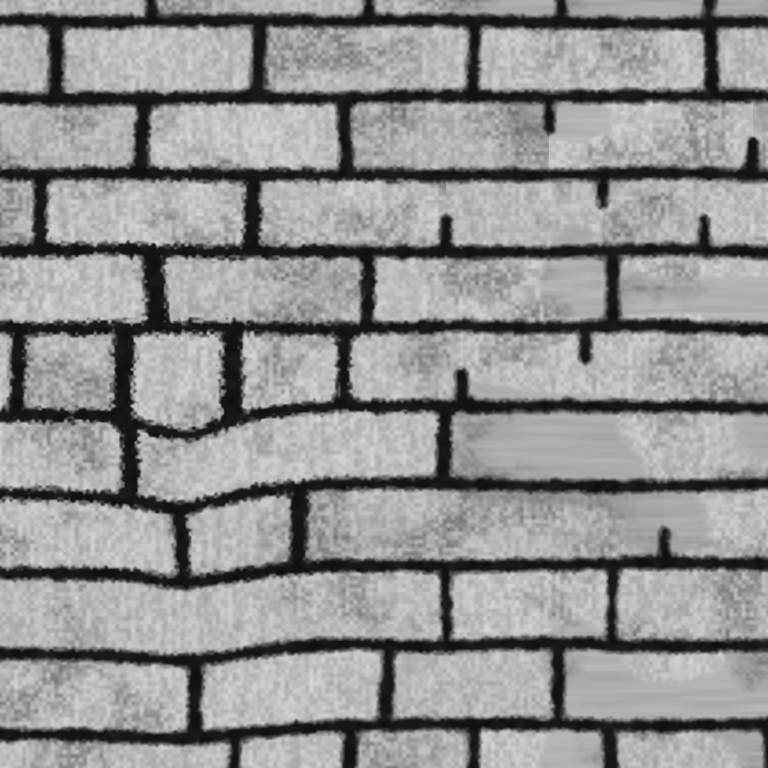
This texture is drawn by a WebGL 2 fragment shader. Its source:

```glsl
#version 300 es
precision highp float;
// Weathered grey brick wall with uneven courses, a sagging bulge and worn dark mortar.
uniform vec2 u_resolution;
out vec4 outColor;

const int BEDS = 10;
const int MAX_JOINTS = 6;
const float MORTAR_TONE = 0.06;
const float BRICK_TONE = 0.735;
const vec2 BULGE_CENTER = vec2(0.2, 0.49);

// Per course: first joint, pitch, stretch, joint count (a fraction marks worn joints)
const vec4 COURSES[11] = vec4[11](
  vec4(0.198, 0.287, -0.005, 4.0), vec4(0.073, 0.262, 0.0025, 4.0),
  vec4(0.185, 0.265, 0.0, 4.5), vec4(0.053, 0.28, -0.004, 5.5),
  vec4(0.202, 0.27, 0.007, 3.0), vec4(0.023, 0.138, 0.0004, 6.5),
  vec4(0.169, 0.409, 0.0, 2.0), vec4(0.237, 0.098, 0.054, 3.5),
  vec4(0.581, 0.216, 0.0, 2.0), vec4(0.254, 0.2545, -0.0045, 3.0),
  vec4(0.305, 0.15, 0.0015, 5.0));

float hash(vec2 p) {
  vec3 q = fract(p.xyx * vec3(0.1031, 0.1030, 0.0973));
  q += dot(q, q.yzx + 33.33);
  return fract((q.x + q.y) * q.z);
}

float noise(vec2 p) {
  vec2 cell = floor(p), f = fract(p);
  f = f * f * (3.0 - 2.0 * f);
  float low = mix(hash(cell), hash(cell + vec2(1, 0)), f.x);
  float high = mix(hash(cell + vec2(0, 1)), hash(cell + vec2(1, 1)), f.x);
  return mix(low, high, f.y);
}

float fbm(vec2 p) {
  float sum = 0.0, weight = 0.533;
  for (int i = 0; i < 4; i++) {
    sum += weight * noise(p);
    p = p * 2.1 + 17.3;
    weight *= 0.5;
  }
  return sum;
}

float smoothMin(float a, float b, float radius) {
  float h = max(radius - abs(a - b), 0.0) / radius;
  return min(a, b) - h * h * radius * 0.25;
}

// Depth of a horizontal mortar bed below the top edge
float bedDepth(float x, float i) {
  float level = 0.0286 + 0.0979 * i + 0.00043 * i * i;
  float slump = 0.013 * (1.0 - smoothstep(0.24, 0.46, x));
  float offset = (x - 0.235) / 0.065;
  float dip = 0.025 * exp(-0.45 * (i - 5.0) - offset * offset);
  float wave = 0.005 * (noise(vec2(x * 7.0, i * 9.0)) - 0.5);
  return level + wave + step(4.5, i) * (slump + dip);
}

// Distance to one upright joint; worn ones cover only half of the course
float jointDistance(vec2 p, float along, float center, float halfWidth, float worn, float side) {
  float lean = (hash(vec2(center * 91.0, side + 4.0)) - 0.5) * 0.012;
  float dx = abs(p.x - center - lean * (along - 0.5));
  float reach = mix(along, 1.0 - along, side);
  float missing = worn * max(reach - 0.4, 0.0) * 0.1;
  return length(vec2(dx, missing)) - halfWidth * (1.0 - 0.4 * worn * reach);
}

// Mottled stone with grain, blotches and smeared streaks
float brickTone(vec2 p, vec2 id) {
  float grain = noise(p * 190.0) - 0.5;
  float scratches = noise(p * vec2(150.0, 28.0)) - 0.5;
  float streaks = noise(p * vec2(14.0, 210.0)) - 0.5;
  float blotch = smoothstep(0.48, 0.76, fbm(p * vec2(11.0, 17.0) + id * 3.7));
  float smear = smoothstep(0.64, 0.74, noise(p * vec2(8.0, 13.0) + 5.0)) * smoothstep(0.45, 0.65, p.x);
  float texture_ = mix(grain * 0.13 + scratches * 0.07, streaks * 0.07 - 0.06, smear);
  return BRICK_TONE + texture_ - blotch * (0.12 - grain * 0.14) + (hash(id + 8.0) - 0.5) * 0.05;
}

void main() {
  vec2 uv = gl_FragCoord.xy / u_resolution;
  vec2 p = vec2(uv.x, 1.0 - uv.y);
  vec2 fromBulge = p - BULGE_CENTER;
  float bulge = exp(-14.0 * dot(fromBulge, fromBulge));

  // Find the course and the nearest bed
  float course = 0.0, mortar = 1.0;
  for (int i = 0; i < BEDS; i++) {
    float below = p.y - bedDepth(p.x, float(i));
    course += step(0.0, below);
    mortar = min(mortar, abs(below) - 0.006);
  }
  float top = bedDepth(p.x, course - 1.0);
  float along = clamp((p.y - top) / (bedDepth(p.x, course) - top), 0.0, 1.0);

  // Add the upright joints of this course
  vec4 layout_ = COURSES[int(course)];
  float brick = 0.0, joints = 1.0;
  for (int k = 0; k < MAX_JOINTS; k++) {
    float n = float(k);
    if (n >= floor(layout_.w)) break;
    float center = layout_.x + layout_.y * n + layout_.z * n * n * n;
    float worn = step(0.1, fract(layout_.w)) * step(0.56, center);
    float halfWidth = 0.0045 + 0.003 * hash(vec2(n, course)) + 0.005 * bulge;
    joints = min(joints, jointDistance(p, along, center, halfWidth, worn, mod(course + n, 2.0)));
    brick += step(center, p.x);
  }
  mortar = smoothMin(mortar, joints, 0.01);

  // Roughen the edges, most of all around the bulge
  mortar += (noise(p * 65.0) - 0.5) * 0.004;
  mortar += (noise(p * 210.0) - 0.5) * (0.003 + 0.006 * bulge);

  float stone = brickTone(p, vec2(brick, course));
  float dark = MORTAR_TONE + 0.05 * noise(p * 90.0);
  float tone = mix(dark, stone, smoothstep(-0.003, 0.007, mortar));
  outColor = vec4(vec3(clamp(tone, 0.0, 1.0)), 1.0);
}
```
